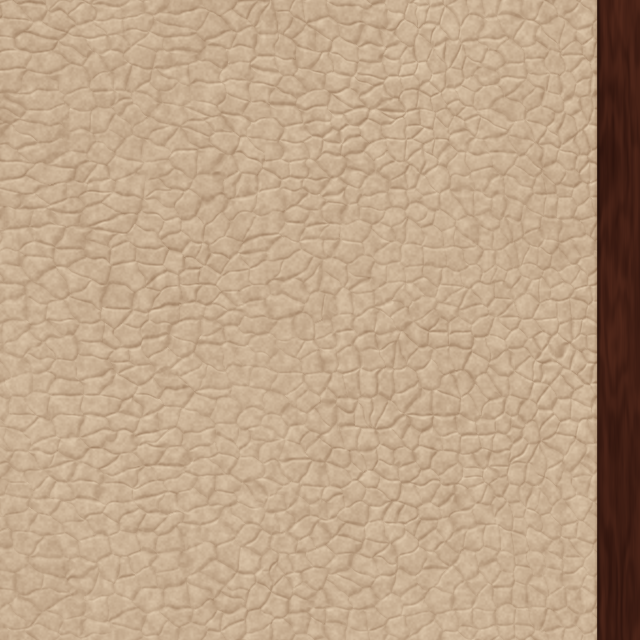
Give the GLSL for this texture, as a Shadertoy shader.

```glsl
#define STRIP_EDGE 0.933
#define CREASE_WIDTH 0.25
#define CREASE_DEPTH 0.22
#define RELIEF 0.38
#define WARP 0.55
#define LIGHT_STEP vec2(-0.0012, 0.0027)
#define LEATHER_DARK vec3(0.58, 0.45, 0.335)
#define LEATHER_LIGHT vec3(0.84, 0.75, 0.64)
#define WOOD_DARK vec3(0.17, 0.07, 0.045)
#define WOOD_LIGHT vec3(0.36, 0.18, 0.12)

vec2 hash2(vec2 cell) {
    vec3 q = fract(cell.xyx * vec3(0.1031, 0.1030, 0.0973));
    q += dot(q, q.yzx + 33.33);
    return fract((q.xx + q.yz) * q.zy);
}

float noise(vec2 p) {
    vec2 i = floor(p), f = fract(p);
    f = f * f * (3.0 - 2.0 * f);
    float low = mix(hash2(i).x, hash2(i + vec2(1, 0)).x, f.x);
    float high = mix(hash2(i + vec2(0, 1)).x, hash2(i + vec2(1, 1)).x, f.x);
    return mix(low, high, f.y);
}

float fbm(vec2 p) {
    float sum = 0.0, gain = 0.5;
    for (int i = 0; i < 4; i++) {
        sum += gain * noise(p);
        p = p * 2.03 + 17.3;
        gain *= 0.5;
    }
    return sum / 0.9375;
}

// Pebbles are wide at the left and shrink toward the strip
vec2 leatherSpace(vec2 p) {
    vec2 bend = vec2(noise(p * 8.0 + 3.1), noise(p * 7.0 + 41.7)) - 0.5;
    vec2 wobble = vec2(noise(p * 60.0 + 9.2), noise(p * 60.0 + 63.4)) - 0.5;
    return vec2(22.0 * p.x + 9.0 * p.x * p.x, 36.0 * p.y) + 2.0 * WARP * bend + 0.3 * wobble;
}

vec2 pebbleCenter(vec2 cell) {
    return cell + 0.5 + 0.85 * (hash2(cell + 50.0) - 0.5);
}

// Height of the pebbles: 1 on top, 0 in the deepest creases
float pebbleHeight(vec2 p) {
    vec2 q = leatherSpace(p), home = floor(q), nearCell = home, nearOffset = vec2(0);
    float nearest = 1e3;
    for (int y = -1; y <= 1; y++)
    for (int x = -1; x <= 1; x++) {
        vec2 cell = home + vec2(x, y);
        vec2 offset = pebbleCenter(cell) - q;
        float d = dot(offset, offset);
        if (d < nearest) {
            nearest = d;
            nearCell = cell;
            nearOffset = offset;
        }
    }
    // Each border has its own depth, so some creases are faint
    float border = 1.0;
    for (int y = -2; y <= 2; y++)
    for (int x = -2; x <= 2; x++) {
        vec2 cell = nearCell + vec2(x, y);
        vec2 offset = pebbleCenter(cell) - q;
        vec2 gap = offset - nearOffset;
        if (dot(gap, gap) > 1e-4) {
            float shallow = 0.12 * hash2(cell + nearCell + 200.0).y;
            border = min(border, dot(0.5 * (offset + nearOffset), normalize(gap)) + shallow);
        }
    }
    // Steep crease walls under a gentle dome
    return 0.8 * smoothstep(-0.03, CREASE_WIDTH, border) + 0.2 * smoothstep(0.0, 0.55, border);
}

vec3 leather(vec2 p) {
    float height = pebbleHeight(p);
    float slope = height - pebbleHeight(p + LIGHT_STEP);
    float depth = mix(0.75, 1.2, noise(p * 5.0 + 8.0));
    float tone = 0.825 + depth * (RELIEF * slope - CREASE_DEPTH * (1.0 - height));
    tone += 0.16 * (fbm(p * 3.0 + 20.0) - 0.5);
    // Creased facets and fine grain on the pebbles
    tone += 0.2 * (noise(p * 80.0) - 0.5) + 0.17 * (noise(p * 170.0 + 7.0) - 0.5);
    tone += 0.12 * (noise(p * 300.0) - 0.5);
    // Rolled edge beside the strip
    tone -= 0.3 * smoothstep(STRIP_EDGE - 0.006, STRIP_EDGE, p.x);
    return mix(LEATHER_DARK, LEATHER_LIGHT, clamp(tone, -0.1, 1.1));
}

vec3 wood(vec2 p) {
    // Long vertical figure with fine fibres
    float figure = fbm(vec2(p.x * 24.0, p.y * 4.0));
    float rings = abs(fract(figure * 5.0 + p.x * 14.0) * 2.0 - 1.0);
    float fibres = fbm(vec2(p.x * 170.0, p.y * 9.0 + 5.0));
    float tone = 0.4 * figure + 0.22 * smoothstep(0.05, 0.9, rings) + 0.45 * fibres - 0.1;
    vec3 color = mix(WOOD_DARK, WOOD_LIGHT, clamp(tone, 0.0, 1.0));
    return color * mix(0.7, 1.0, smoothstep(STRIP_EDGE, STRIP_EDGE + 0.008, p.x));
}

void mainImage(out vec4 fragColor, in vec2 fragCoord) {
    vec2 p = fragCoord / iResolution.xy;
    float soft = max(0.0012, 0.75 / iResolution.x);
    float strip = smoothstep(-soft, soft, p.x - STRIP_EDGE);
    fragColor = vec4(mix(leather(p), wood(p), strip), 1.0);
}
```
